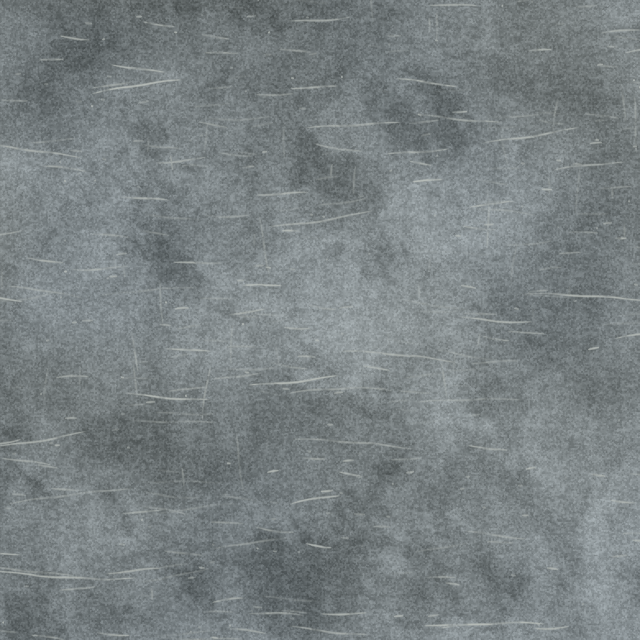
Write a WebGL 2 fragment shader that draws this texture.

```glsl
#version 300 es
precision highp float;

uniform vec2 u_resolution;
out vec4 fragColor;

#define BASE_COLOR vec3(0.459, 0.489, 0.498)
#define SCRATCH_COLOR vec3(0.73, 0.75, 0.73)
#define CLOUD_SCALE 3.0
#define CLOUD_CONTRAST 0.40
#define SMUDGE_DEPTH 0.075
#define STREAK_DEPTH 0.045
#define GRAIN_SCALE 390.0
#define GRAIN_DEPTH 0.125
#define SCRATCH_WIDTH 0.0016
#define SCRATCH_SLANT 0.36
#define SCRATCH_OPACITY 0.92

vec3 hash3(vec2 p) {
    vec3 q = fract(p.xyx * vec3(0.1031, 0.1030, 0.0973));
    q += dot(q, q.yxz + 33.33);
    return fract((q.xxy + q.yzz) * q.zyx);
}

// Smooth cellular noise: random cell values blended by distance
float cellNoise(vec2 p) {
    vec2 home = floor(p);
    float total = 0.0, weight = 0.0;
    for (int j = -1; j <= 1; j++) {
        for (int i = -1; i <= 1; i++) {
            vec2 cell = home + vec2(i, j);
            vec3 h = hash3(cell);
            vec2 d = p - cell - 0.15 - 0.7 * h.xy;
            float w = exp(-5.0 * dot(d, d));
            total += w * h.z;
            weight += w;
        }
    }
    return total / weight;
}

float clouds(vec2 p) {
    float total = 0.0, amplitude = 1.0, range = 0.0;
    for (int octave = 0; octave < 6; octave++) {
        total += amplitude * cellNoise(p);
        range += amplitude;
        amplitude *= 0.66;
        p = mat2(0.8, 0.6, -0.6, 0.8) * p * 2.07 + 17.3;
    }
    return total / range;
}

// One slightly bent, tapered line per chosen cell, running along x
float scratches(vec2 p, vec2 grid, float share, float seed) {
    float pixel = 1.0 / u_resolution.y;
    vec2 home = floor(p * grid);
    float mark = 0.0;
    for (int j = -1; j <= 1; j++) {
        for (int i = -1; i <= 1; i++) {
            vec2 cell = home + vec2(i, j);
            vec3 place = hash3(cell + seed);
            vec3 shape = hash3(cell + seed + 57.0);
            vec2 q = p - (cell + place.xy) / grid;
            float halfLength = mix(0.12, 0.6, shape.x * shape.x) / grid.x;
            float t = q.x / halfLength;
            float curve = (shape.y - 0.5) * SCRATCH_SLANT * q.x
                        + (shape.z - 0.5) * 0.12 * halfLength * t * t
                        + 0.0008 * sin(q.x * 70.0 + 6.3 * shape.x);
            float taper = max(1.0 - t * t, 0.0);
            float width = SCRATCH_WIDTH * (0.35 + 0.65 * taper);
            float line = 1.0 - smoothstep(width - pixel, width + pixel, abs(q.y - curve));
            float strength = mix(0.4, 1.0, fract(place.z * 91.0));
            mark = max(mark, line * smoothstep(0.0, 0.3, taper) * strength * step(place.z, share));
        }
    }
    return mark;
}

void main() {
    vec2 p = gl_FragCoord.xy / u_resolution.y;

    // Mottled body, paler toward the bottom
    vec2 warp = vec2(cellNoise(p * 9.0 + 12.0), cellNoise(p * 9.0 + 52.0)) - 0.5;
    float cloud = clouds((p + 0.06 * warp) * CLOUD_SCALE + 4.7);
    float tone = (cloud - 0.5) * CLOUD_CONTRAST + (0.5 - p.y) * 0.05;

    // Dark diagonal smudges with one firmer edge
    vec2 slanted = mat2(0.8, -0.6, 0.6, 0.8) * p;
    float smudge = smoothstep(0.53, 0.63, clouds(slanted * vec2(3.6, 2.2) + 31.0));
    tone += (0.25 - smudge) * SMUDGE_DEPTH;

    // Vertical wipe streaks and faint dark veins
    float streak = cellNoise(p * vec2(34.0, 3.0) + 9.0) * 0.6
                 + cellNoise(p * vec2(110.0, 7.0) + 3.0) * 0.4;
    tone += (streak - 0.5) * STREAK_DEPTH;
    float vein = clouds(p * 7.0 + 61.0);
    tone -= 0.03 * (1.0 - smoothstep(0.0, 0.010, abs(vein - 0.5))) * smoothstep(0.4, 0.6, cloud);

    // Crisp grain over a coarser, sideways-brushed speckle
    tone += (cellNoise(p * GRAIN_SCALE) - 0.5) * GRAIN_DEPTH;
    tone += (cellNoise(p * GRAIN_SCALE * vec2(0.28, 0.5) + 7.0) - 0.5) * GRAIN_DEPTH * 0.45;

    // Cooler hue in the lower part
    float cool = 0.6 * cellNoise(p * 4.0 + 83.0) - 0.1 - 0.5 * p.y;
    vec3 color = BASE_COLOR + tone * vec3(1.0, 1.03, 1.06) + cool * vec3(-0.008, 0.0, 0.018);

    // Long, short, hairline and upright scratches, then small chips
    float cluster = smoothstep(0.35, 0.65, cellNoise(p * 5.0 + 45.0));
    float marks = scratches(p, vec2(5.0, 20.0), 0.45, 11.0);
    marks = max(marks, 0.9 * scratches(p, vec2(13.0, 36.0), 0.20, 23.0));
    marks = max(marks, 0.5 * cluster * scratches(p, vec2(7.0, 52.0), 0.45, 37.0));
    marks = max(marks, 0.6 * cluster * scratches(p.yx, vec2(12.0, 22.0), 0.30, 71.0));
    marks = max(marks, 0.9 * scratches(p, vec2(70.0, 44.0), 0.045, 95.0));
    float wear = smoothstep(0.1, 0.6, cellNoise(p * vec2(70.0, 160.0) + 5.0));
    color = mix(color, SCRATCH_COLOR, marks * SCRATCH_OPACITY * mix(0.45, 1.0, wear));

    fragColor = vec4(color, 1.0);
}
```
